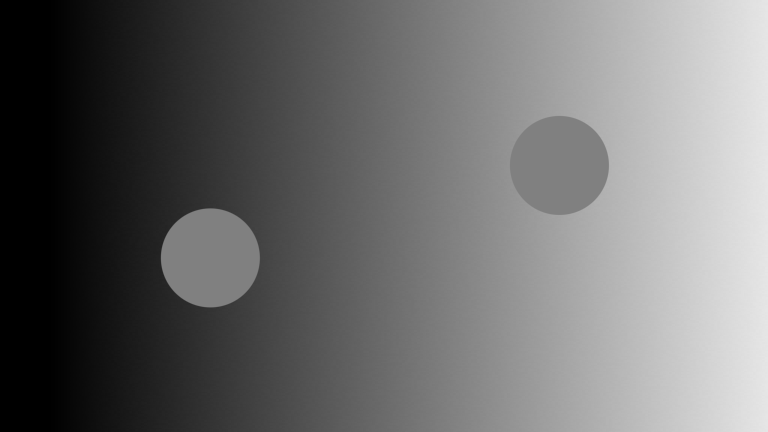
Give the GLSL for this background, as a Shadertoy shader.

```glsl
#define DISC_RADIUS 0.1146
#define DISC_GRAY 0.5
#define LEFT_DISC vec2(0.487, 0.403)
#define RIGHT_DISC vec2(1.295, 0.617)
#define RAMP_START 0.065
#define RAMP_SLOPE 0.963
#define GRAIN_ROWS 288.0
#define GRAIN_AMOUNT 0.008

float hash(vec2 p) {
    p = fract(p * vec2(0.1031, 0.1137));
    p += dot(p, p.yx + 33.33);
    return fract((p.x + p.y) * p.x * 17.0);
}

// Antialiased coverage of a disc
float discMask(vec2 p, vec2 center, float pixel) {
    float dist = length(p - center) - DISC_RADIUS;
    return 1.0 - smoothstep(-pixel, pixel, dist);
}

void mainImage(out vec4 fragColor, in vec2 fragCoord) {
    vec2 p = fragCoord / iResolution.y;
    float across = fragCoord.x / iResolution.x;
    float pixel = 0.75 / iResolution.y;

    // Horizontal ramp from black to pale gray
    float gray = max((across - RAMP_START) * RAMP_SLOPE, 0.0);

    // Faint grain, stretched along the rows
    vec2 cell = floor(p * GRAIN_ROWS * vec2(0.5, 1.0));
    gray += (hash(cell) - 0.5) * GRAIN_AMOUNT * smoothstep(0.0, 0.1, gray);

    // Two discs of the same gray
    float discs = max(discMask(p, LEFT_DISC, pixel), discMask(p, RIGHT_DISC, pixel));
    gray = mix(gray, DISC_GRAY, discs);

    fragColor = vec4(vec3(gray), 1.0);
}
```
